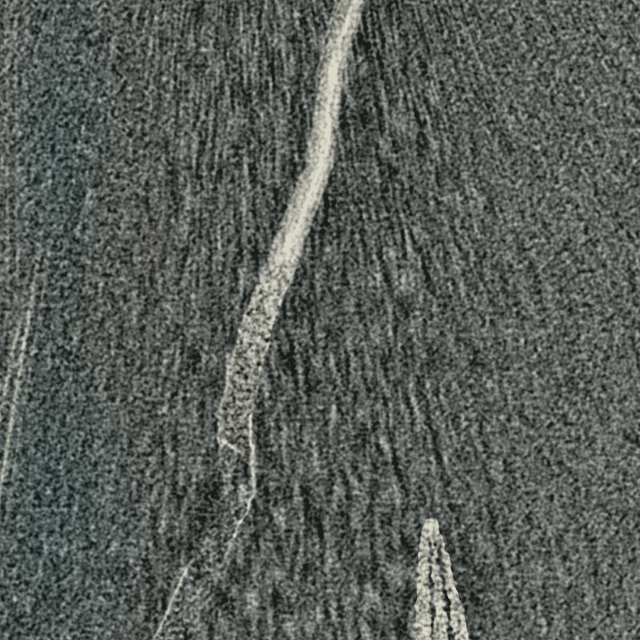
Give the GLSL for this texture, as a three.js fragment shader.

```glsl
// Aerial view of dark rippled water crossed by a long bent foam wake and two smaller wakes.
#define WATER_LEVEL 0.335
#define GRAIN_AMOUNT 0.46
#define STREAK_AMOUNT 0.44
#define GRAIN_SCALE 150.0
#define FAN_APEX vec2(0.38, 1.9)
#define FOAM_COLOR vec3(0.86, 0.85, 0.79)
#define WATER_TINT vec3(-0.008, 0.011, -0.003)
#define TEAL_TINT vec3(-0.026, 0.006, 0.012)
#define WARM_TINT vec3(0.014, 0.001, -0.005)
#define BOW vec2(0.674, 0.190)

varying vec2 vUv;

vec2 hash(vec2 p) {
  vec3 q = fract(p.xyx * vec3(0.1031, 0.1030, 0.0973));
  q += dot(q, q.yzx + 33.33);
  return 2.0 * fract((q.xx + q.yz) * q.zy) - 1.0;
}

// Gradient noise around zero, free of broad blotches.
float noise(vec2 p) {
  vec2 i = floor(p), f = fract(p), e = vec2(1.0, 0.0);
  vec2 u = f * f * (3.0 - 2.0 * f);
  return mix(mix(dot(hash(i), f), dot(hash(i + e), f - e), u.x),
             mix(dot(hash(i + e.yx), f - e.yx), dot(hash(i + 1.0), f - 1.0), u.x), u.y);
}

float ridge(float d, float w) { return exp(-d * d / (w * w)); }

float blob(vec2 p, vec2 center, vec2 size) {
  vec2 q = (p - center) / size;
  return exp(-dot(q, q));
}

// One between lo and hi, fading over the softness outside.
float span(float x, float lo, float hi, float soft) {
  return smoothstep(lo - soft, lo, x) * (1.0 - smoothstep(hi, hi + soft, x));
}

// Centre of the long wake: straight runs joined by changes of slope.
float wakeCenter(float y) {
  float x = 0.265 + 0.47 * y;
  x -= 0.53 * max(y - 0.23, 0.0);
  x += 0.31 * max(y - 0.35, 0.0);
  x += 0.14 * max(y - 0.50, 0.0);
  x -= 0.23 * max(y - 0.74, 0.0);
  return x + 0.12 * max(y - 0.92, 0.0);
}

// Fine chop mixed with streaks that fan out down the canvas.
float waterTone(vec2 p, float grain) {
  vec2 fan = vec2((p.x - FAN_APEX.x) / (FAN_APEX.y - p.y) * 1.4, p.y);
  fan.x += 0.010 * noise(p * 7.0);
  float fine = noise(fan * vec2(115.0, 24.0));
  float broad = noise(fan * vec2(66.0, 8.0) + 31.0);
  float fanMask = 0.45 + 0.55 * span(p.x, 0.36, 0.62, 0.22);
  float chop = noise(mat2(0.8, 0.6, -0.6, 0.8) * p * vec2(120.0, 80.0) + 9.0);
  float tone = WATER_LEVEL + GRAIN_AMOUNT * grain;
  tone += STREAK_AMOUNT * fanMask * (fine + 0.5 * broad);
  tone += 0.40 * (1.0 - 0.6 * fanMask) * chop;
  return tone + 0.035 * smoothstep(0.55, 0.95, p.x);
}

// Foam of the long wake: solid above, mottled midway, thin rims below.
float longWake(vec2 p, float grain, float mottle) {
  float y = p.y;
  float d = p.x - wakeCenter(y) + 0.005 * noise(vec2(y * 40.0, 3.5));
  float w = mix(0.026, 0.0195, smoothstep(0.6, 0.9, y));
  float body = smoothstep(-w - 0.002, -w + 0.005, d) * (1.0 - smoothstep(w - 0.004, w + 0.002, d));
  float solid = smoothstep(0.48, 0.64, y);
  float cover = smoothstep(0.28, 0.33, y) * mix(0.36, 0.60, smoothstep(0.33, 0.55, y));
  float strands = noise(vec2(d * 150.0, y * 22.0));
  float mottled = 0.85 + 1.7 * mottle + 1.5 * grain;
  float foam = body * cover * mix(mottled, 0.9 + 0.7 * grain + 0.6 * strands, solid);
  foam += 0.42 * solid * ridge(d - 0.004, w * 0.55) * (1.0 + 0.7 * strands);
  foam -= 0.30 * smoothstep(0.94, 0.98, y) * ridge(d, 0.006);
  float broken = 0.9 + 0.8 * grain;
  float leftRim = span(y, 0.31, 0.50, 0.03) * 0.38 + span(y, -0.1, 0.10, 0.04) * 0.75;
  float rightRim = span(y, 0.17, 0.29, 0.09) * 0.75 + span(y, 0.30, 0.58, 0.04) * 0.36;
  foam += broken * leftRim * ridge(d + w - 0.001, 0.0030);
  foam += broken * rightRim * ridge(d - w + 0.001, 0.0030);
  foam += broken * 0.45 * smoothstep(0.82, 0.90, y) * ridge(abs(d) - w - 0.002, 0.0028);
  float hook = y - 0.305 + 0.65 * (d + 0.012);
  foam += broken * 0.7 * ridge(hook, 0.005) * span(d, -w, 0.008, 0.004);
  foam += max(0.9 * mottle + 0.5 * grain, 0.0) * body * (1.0 - smoothstep(0.26, 0.32, y));
  return max(foam, 0.0);
}

// Short wake widening below its bow, split by two dark grooves.
float shortWake(vec2 p, float grain, float mottle) {
  float drop = BOW.y - p.y;
  float grow = sqrt(max(drop, 0.0) / 0.19);
  float d = p.x - BOW.x - 0.06 * drop + 0.008 * mottle;
  float left = 0.006 + 0.032 * grow, right = 0.008 + 0.038 * grow * grow + 0.006 * grow;
  float body = smoothstep(-left - 0.001, -left + 0.003, d) * (1.0 - smoothstep(right - 0.003, right + 0.001, d));
  float grooves = ridge(d + 0.003 + 0.030 * drop, 0.0032) + ridge(d - 0.004 - 0.085 * drop, 0.0040);
  float strands = noise(vec2(d * 140.0, p.y * 30.0));
  float tone = 0.76 + 0.8 * grain + 0.5 * strands - 0.95 * grooves * smoothstep(0.02, 0.05, drop);
  return body * smoothstep(-0.003, 0.004, drop) * max(tone, 0.0);
}

// Slanted lines at the left border with faint upright ripples above.
float borderWake(vec2 p, float grain) {
  float d = p.x - 0.006 - 0.165 * (p.y - 0.27);
  float fade = span(p.y, 0.27, 0.46, 0.27);
  float foam = 0.65 * fade * ridge(d, 0.0038) + 0.25 * fade * ridge(d - 0.016, 0.0025);
  foam += 0.55 * span(p.y, 0.35, 0.46, 0.14) * ridge(p.x - 0.2 * (p.y - 0.35), 0.0038);
  float lines = 0.5 + 0.5 * cos(p.x * 420.0 + 2.0 * p.y);
  foam += 0.24 * lines * lines * smoothstep(0.46, 0.6, p.y) * (1.0 - smoothstep(0.03, 0.055, p.x));
  return foam * (0.95 + 0.9 * grain);
}

void main() {
  vec2 p = vUv;
  float grain = 0.85 * noise(p * GRAIN_SCALE) + 0.5 * noise(p.yx * GRAIN_SCALE * 1.35 + 17.0);
  float mottle = noise(p * 95.0 + 5.0);

  // Water with shadows beside the wakes
  float tone = waterTone(p, grain);
  float side = p.x - wakeCenter(p.y);
  tone -= 0.065 * ridge(side - 0.055, 0.05) * smoothstep(0.15, 0.5, p.y);
  tone -= 0.045 * ridge(side + 0.04, 0.022);
  tone -= 0.11 * blob(p, vec2(0.69, 0.06), vec2(0.065, 0.13));
  tone -= 0.03 * blob(p, vec2(0.08, 0.4), vec2(0.05, 0.3));
  vec3 color = vec3(clamp(tone, 0.10, 0.72)) + WATER_TINT;
  color += TEAL_TINT * (blob(p, vec2(0.10, 0.76), vec2(0.07, 0.2)) + blob(p, vec2(0.08, 0.22), vec2(0.10, 0.2)));
  color += WARM_TINT * blob(p, vec2(0.22, 0.62), vec2(0.13, 0.3));

  // Foam
  float foam = longWake(p, grain, mottle) + shortWake(p, grain, mottle) + borderWake(p, grain);
  foam += 0.8 * blob(p, vec2(0.319, 0.922), vec2(0.007, 0.003));
  color = mix(color, FOAM_COLOR, clamp(foam, 0.0, 1.0));
  gl_FragColor = vec4(color, 1.0);
}
```
